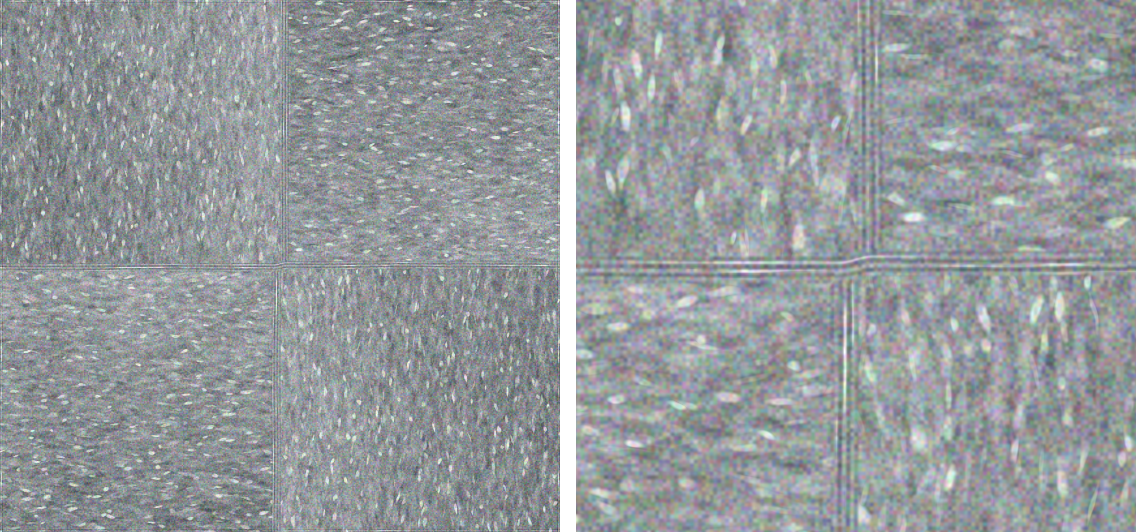
Left: the whole. Right: its middle third, enlarged.
This pattern is drawn by a Shadertoy shader. Its source:

```glsl
// Four speckled vinyl floor tiles, two by two, with the grain direction alternating.

const float TAU = 6.2831853;
const vec2 SHEET = vec2(1.0, 0.949);    // canvas size in units of its width
const vec3 BASE = vec3(0.553, 0.572, 0.585);
const vec3 CREAM = vec3(0.87, 0.90, 0.87);

vec3 hash3(vec2 cell, float seed) {
    vec3 h = fract(vec3(cell.xyx + seed * 17.31) * vec3(0.1031, 0.1030, 0.0973));
    h += dot(h, h.yxz + 33.33);
    return fract((h.xxy + h.yzz) * h.zyx);
}

// Three independent channels of smooth value noise.
vec3 noise3(vec2 p, float seed) {
    vec2 i = floor(p);
    vec2 f = fract(p);
    f = f * f * (3.0 - 2.0 * f);
    vec3 low = mix(hash3(i, seed), hash3(i + vec2(1, 0), seed), f.x);
    vec3 high = mix(hash3(i + vec2(0, 1), seed), hash3(i + vec2(1, 1), seed), f.x);
    return mix(low, high, f.y);
}

// Elongated chips scattered one per cell; x runs along the grain.
float flecks(vec2 pos, vec2 cell, vec2 radius, float density, float seed) {
    vec2 home = floor(pos / cell);
    float cover = 0.0;
    for (int y = -1; y <= 1; y++) {
        for (int x = -1; x <= 1; x++) {
            vec2 id = home + vec2(x, y);
            vec3 place = hash3(id, seed);
            vec3 form = hash3(id, seed + 5.0);
            vec2 d = pos - (id + place.xy) * cell;
            float tilt = (form.x - 0.5) * 0.6;
            d.y += tilt * d.x;
            vec2 size = radius * mix(vec2(0.5, 0.6), vec2(1.3, 1.2), form.yz);
            float chip = 1.0 - smoothstep(0.5, 1.4, length(d / size));
            float strength = 0.35 + 0.65 * fract(form.x * 7.0 + form.y);
            cover = max(cover, chip * strength * step(place.z, density));
        }
    }
    return cover;
}

// Parallel light and dark lines of a joint, broken up along its length.
float ridges(float d, float along, float width, float seed) {
    float reach = d * d / (width * width);
    float envelope = exp(-reach * reach);
    float wear = noise3(vec2(along * 32.0, d * 260.0), seed).x;
    float drift = noise3(vec2(along * 7.0, 0.0), seed).y;
    float line = cos(TAU * d / 0.0052 + 2.0 * drift);
    float glint = smoothstep(0.6, 0.95, wear) * max(line, 0.0);
    return envelope * (line * (0.03 + 0.09 * wear) + 0.2 * glint);
}

// Brightness of the tile body before seams and fine grain.
vec3 tileColor(vec2 pos, float toSeam, float seed) {
    vec2 bend = noise3(pos * vec2(90.0, 190.0), seed).xy - 0.5;
    vec2 p = pos + bend * vec2(0.005, 0.0025);

    // Soft streaks and the broad fall of light away from the seam.
    float streak = noise3(p * vec2(42.0, 125.0), seed + 1.0).x - 0.5;
    streak += 0.7 * (noise3(p * vec2(90.0, 230.0), seed + 2.0).y - 0.5);
    float cloud = noise3(pos * 7.0, seed + 3.0).z - 0.5;
    float light = mix(0.045, -0.055, clamp(toSeam * 2.0, 0.0, 1.0));
    vec3 color = BASE + light + 0.12 * streak + 0.04 * cloud;

    // Dark and mid-grey chips, then the bright cream ones.
    float dark = flecks(p, vec2(0.022, 0.010), vec2(0.010, 0.0036), 0.55, seed + 11.0);
    float grey = flecks(p, vec2(0.020, 0.010), vec2(0.009, 0.0032), 0.55, seed + 23.0);
    float pale = flecks(p, vec2(0.024, 0.012), vec2(0.0068, 0.0030), 0.36, seed + 37.0);
    float thin = flecks(p, vec2(0.030, 0.013), vec2(0.009, 0.0021), 0.25, seed + 51.0);
    color -= 0.09 * dark;
    color += 0.085 * grey;
    vec3 tint = CREAM + 0.1 * (noise3(pos * 60.0, seed + 4.0) - 0.5);
    return mix(color, tint, max(pale * 0.95, thin * 0.5));
}

void mainImage(out vec4 fragColor, in vec2 fragCoord) {
    vec2 uv = fragCoord / iResolution.xy;
    vec2 pos = uv * SHEET;

    // The joints are slightly out of line from one tile to the next.
    vec2 seam = vec2(mix(0.4935, 0.508, smoothstep(0.492, 0.508, uv.y)),
                     mix(0.498, 0.502, smoothstep(0.49, 0.51, uv.x)));
    vec2 offset = (uv - seam) * SHEET;
    vec2 tile = step(0.0, offset);
    bool sideways = tile.x == tile.y;
    vec2 grainPos = sideways ? pos : pos.yx;
    float toSeam = sideways ? abs(offset.y) : abs(offset.x);
    float seed = 3.0 + tile.x * 71.0 + tile.y * 137.0;
    vec3 color = tileColor(grainPos, toSeam, seed);

    // Central joints, the level one running over the upright one.
    float nearest = min(abs(offset.x), abs(offset.y));
    color = mix(color, BASE, 0.8 * (1.0 - smoothstep(0.006, 0.009, nearest)));
    float clear = smoothstep(0.004, 0.010, abs(offset.y));
    color += clear * ridges(offset.x, pos.y, 0.0085, 7.0) * vec3(1.0, 0.97, 0.93);
    color += ridges(offset.y, pos.x, 0.0070, 9.0) * vec3(1.0, 0.97, 0.93);

    // Thin outer edges of the sheet.
    vec2 inset = min(pos, SHEET - pos);
    color += 0.8 * ridges(inset.x - 0.003, pos.y, 0.0032, 13.0);
    color += 0.8 * ridges(inset.y - 0.003, pos.x, 0.0032, 15.0);

    // Fine coloured grain over everything, with a little shared brightness.
    vec3 grain = noise3(pos * 430.0, 91.0) - 0.5;
    float shared_grain = noise3(pos * 390.0 + 40.0, 95.0).x - 0.5;
    color += grain * vec3(0.23, 0.20, 0.22) + 0.08 * shared_grain;

    fragColor = vec4(clamp(color, 0.0, 1.0), 1.0);
}
```
